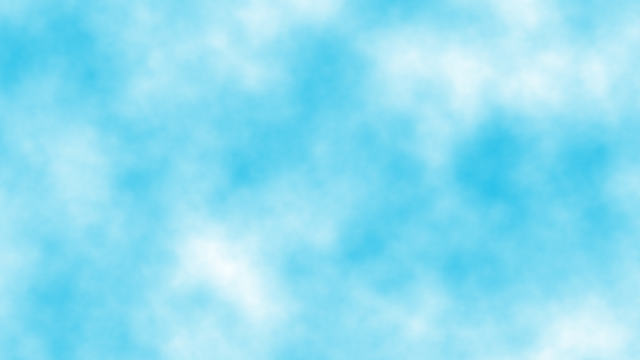
This texture is drawn by a WebGL 1 fragment shader. Its source:

```glsl
precision highp float;
// Soft white clouds drifting over a bright cyan sky.
// Fractal value noise, turned between octaves to hide the lattice,
// blends linearly from deep sky blue to white.
uniform vec2 u_resolution;

#define CLOUD_SCALE 4.1   // coarse noise cells per canvas height
#define GAIN 0.5          // amplitude ratio between octaves
#define CONTRAST 1.31     // spread of the blend around its mean
#define COVERAGE 0.465    // mean amount of white
#define OFFSET vec2(17.3, 41.7)
#define SKY_BLUE vec3(0.18, 0.765, 0.915)
#define CLOUD_WHITE vec3(1.0, 1.0, 1.0)

const int OCTAVES = 6;

float hash(vec2 cell) {
  vec3 p = fract(cell.xyx * 0.1031);
  p += dot(p, p.yzx + 33.33);
  return fract((p.x + p.y) * p.z);
}

float valueNoise(vec2 p) {
  vec2 cell = floor(p);
  vec2 f = fract(p);
  vec2 blend = f * f * (3.0 - 2.0 * f);
  float bottom = mix(hash(cell), hash(cell + vec2(1.0, 0.0)), blend.x);
  float top = mix(hash(cell + vec2(0.0, 1.0)), hash(cell + 1.0), blend.x);
  return mix(bottom, top, blend.y);
}

// Normalised sum of octaves, each rotated and doubled in frequency.
float cloudNoise(vec2 p) {
  mat2 turnAndDouble = 2.0 * mat2(0.8, 0.6, -0.6, 0.8);
  float amplitude = 1.0;
  float sum = 0.0;
  float total = 0.0;
  for (int i = 0; i < OCTAVES; i++) {
    sum += amplitude * valueNoise(p);
    total += amplitude;
    amplitude *= GAIN;
    p = turnAndDouble * p + OFFSET;
  }
  return sum / total;
}

void main() {
  vec2 uv = gl_FragCoord.xy / u_resolution.y;
  float density = cloudNoise(uv * CLOUD_SCALE + OFFSET);
  float whiteness = clamp(COVERAGE + CONTRAST * (density - 0.5), 0.0, 1.0);
  gl_FragColor = vec4(mix(SKY_BLUE, CLOUD_WHITE, whiteness), 1.0);
}
```
